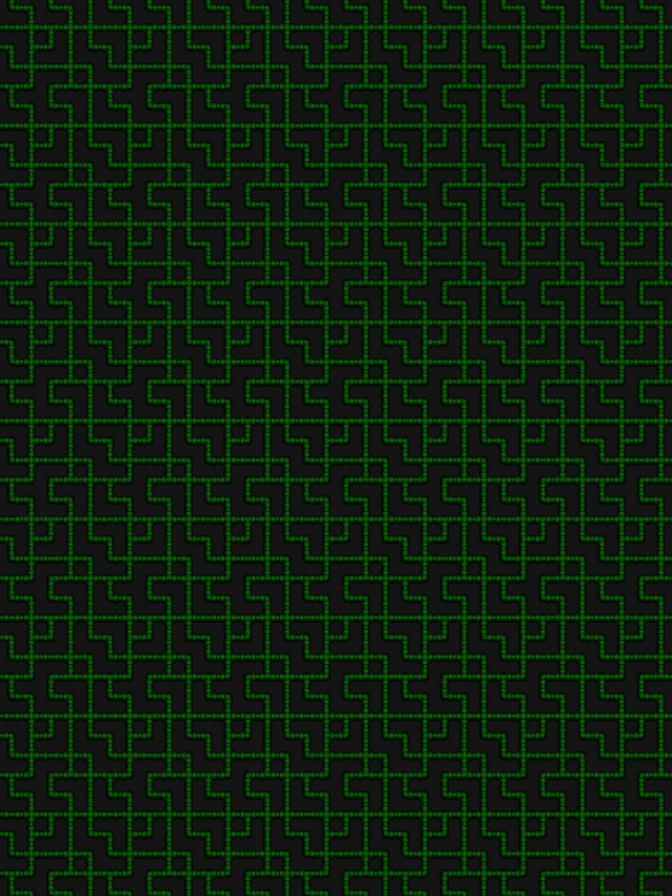
Write a Shadertoy shader that draws this pattern.

```glsl
const float CELLS_ACROSS = 34.15;           // grid cells over the canvas width
const float TILE_CELLS = 5.0;               // cells along one side of a repeat
const float UNITS = 16.0;                   // fine units along one cell
const vec2 GRID_OFFSET = vec2(1.60, 1.38);

const vec3 WALL = vec3(0.08, 0.08, 0.08);
const vec3 PIPE_DARK = vec3(0.01, 0.055, 0.01);
const vec3 PIPE_LIGHT = vec3(0.03, 0.40, 0.0);

// Each entry is one grid line; bit k joins node k to node k + 1.
const int ROW_LINKS[5] = int[5](31, 9, 23, 30, 18);
const int COLUMN_LINKS[5] = int[5](23, 9, 23, 29, 10);

int wrapCell(float cell) {
    return int(mod(cell + 0.5, TILE_CELLS));
}

float linked(int mask, float cell) {
    return float((mask >> wrapCell(cell)) & 1);
}

float band(float x, float halfWidth, float blur) {
    return 1.0 - smoothstep(halfWidth - blur, halfWidth + blur, abs(x));
}

// Returns outline coverage in x and lit strength in y.
vec2 pipeSegment(float along, float across, float shadowShift, float blur) {
    float overrun = (along - clamp(along, 0.0, 1.0)) * UNITS;
    float fromEnd = min(along, 1.0 - along) * UNITS;
    float side = across * UNITS;

    // Raised collar near each joint, framed by two dark seams
    float collar = band(fromEnd - 4.5, 1.4, blur);
    float seams = max(band(fromEnd - 2.8, 0.45, blur),
                      band(fromEnd - 6.2, 0.45, blur));

    float body = length(vec2(overrun, side));
    float outline = length(vec2(overrun, side - shadowShift));
    float coverage = band(outline, 3.5 + 0.5 * collar, blur);
    float light = clamp(1.0 - body / (2.2 + 0.7 * collar), 0.0, 1.0);
    light *= (1.0 - 0.55 * seams) * (1.0 + 0.15 * collar);
    return vec2(coverage, light);
}

// Strongest pipe on the nearest grid line that runs along the first axis.
vec2 pipeLine(vec2 p, int mask, float shadowShift, float blur) {
    vec2 result = vec2(0.0);
    float across = p.y - round(p.y);
    for (int i = -1; i <= 1; i++) {
        float cell = floor(p.x) + float(i);
        vec2 segment = pipeSegment(p.x - cell, across, shadowShift, blur);
        result = max(result, segment * linked(mask, cell));
    }
    return result;
}

void mainImage(out vec4 fragColor, in vec2 fragCoord) {
    // Grid coordinates, running downwards from the top edge
    vec2 fromTop = vec2(fragCoord.x, iResolution.y - fragCoord.y);
    vec2 grid = fromTop / iResolution.x * CELLS_ACROSS - GRID_OFFSET;
    float blur = 0.5 * CELLS_ACROSS * UNITS / iResolution.x;

    // Horizontal and vertical runs
    int rowMask = ROW_LINKS[wrapCell(round(grid.y))];
    int columnMask = COLUMN_LINKS[wrapCell(round(grid.x))];
    vec2 rows = pipeLine(grid, rowMask, 0.7, blur);
    vec2 columns = pipeLine(grid.yx, columnMask, -0.3, blur);
    vec2 pipes = max(rows, columns);

    // Wall, shaded pipe, highlight
    vec3 color = mix(WALL, PIPE_DARK, pipes.x);
    color = mix(color, PIPE_LIGHT, clamp(pipes.y, 0.0, 1.0));
    fragColor = vec4(color, 1.0);
}
```
